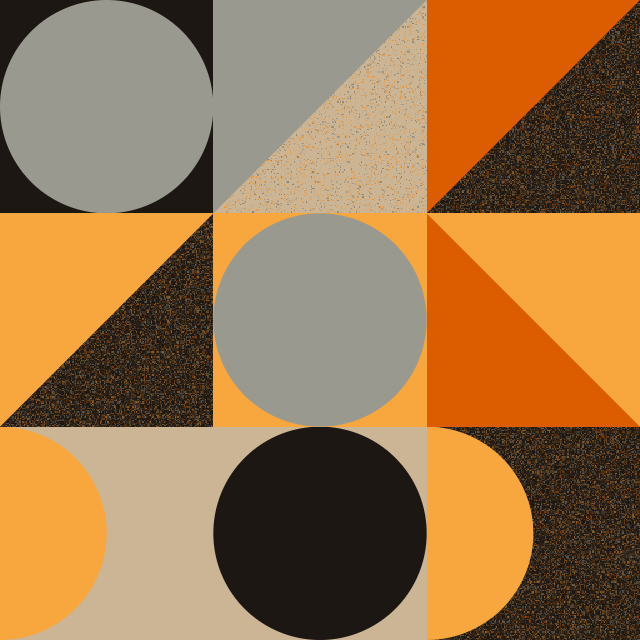
Reproduce this background procedurally as a Shadertoy shader.

```glsl
// Geometric three by three mosaic of discs, half discs and triangles with speckled grain.
#define TILES 3.0
#define GRAIN 512.0
#define DARK_GRAIN 0.5
#define TAN_GRAIN 0.75
#define TAN_DENSITY 0.24

const vec3 GRAY = vec3(0.604, 0.600, 0.561);
const vec3 AMBER = vec3(0.973, 0.655, 0.247);
const vec3 ORANGE = vec3(0.863, 0.361, 0.0);
const vec3 DARK = vec3(0.110, 0.090, 0.071);
const vec3 TAN = vec3(0.796, 0.710, 0.580);

float hash(vec2 p) {
    vec3 q = fract(vec3(p.xyx) * 0.1031);
    q += dot(q, q.yzx + 33.33);
    return fract((q.x + q.y) * q.z);
}

// Coverage of a shape from its signed distance, in tile units
float cover(float dist) {
    float pixel = TILES / iResolution.y;
    return clamp(0.5 - dist / pixel, 0.0, 1.0);
}

float disc(vec2 p, vec2 centre) {
    return cover(length(p - centre) - 0.5);
}

// Triangle below the rising diagonal
float lowerRight(vec2 p) {
    return cover((p.y - p.x) * 0.70711);
}

// Triangle below the falling diagonal
float lowerLeft(vec2 p) {
    return cover((p.x + p.y - 1.0) * 0.70711);
}

vec3 speckColour(vec2 cell) {
    float pick = hash(cell + 71.0);
    return pick < 0.36 ? GRAY : (pick < 0.72 ? AMBER : ORANGE);
}

// Dark ground with flecks of varied strength
vec3 darkGrain(vec2 cell) {
    float strength = hash(cell);
    return mix(DARK, speckColour(cell), DARK_GRAIN * strength * strength);
}

// Tan ground with sparse gray and orange flecks
vec3 tanGrain(vec2 cell) {
    float fleck = step(hash(cell), TAN_DENSITY);
    vec3 tint = hash(cell + 71.0) < 0.4 ? GRAY * 0.75 : mix(AMBER, ORANGE, 0.3);
    return mix(TAN, tint, fleck * TAN_GRAIN * hash(cell + 19.0));
}

void mainImage(out vec4 fragColor, in vec2 fragCoord) {
    vec2 uv = fragCoord / iResolution.xy;
    vec2 tile = min(floor(uv * TILES), TILES - 1.0);
    vec2 p = uv * TILES - tile;
    vec2 cell = floor(uv * GRAIN);
    int column = int(tile.x);
    int row = int(tile.y);

    float centreDisc = disc(p, vec2(0.5));
    float sideDisc = disc(p, vec2(0.0, 0.5));
    vec3 colour;

    if (row == 0) {
        // Bottom: half disc, full disc, half disc on grain
        if (column == 0) colour = mix(TAN, AMBER, sideDisc);
        else if (column == 1) colour = mix(TAN, DARK, centreDisc);
        else colour = mix(darkGrain(cell), AMBER, sideDisc);
    } else if (row == 1) {
        // Middle: triangle, disc, falling triangle
        if (column == 0) colour = mix(AMBER, darkGrain(cell), lowerRight(p));
        else if (column == 1) colour = mix(AMBER, GRAY, centreDisc);
        else colour = mix(AMBER, ORANGE, lowerLeft(p));
    } else {
        // Top: disc and two grainy triangles
        if (column == 0) colour = mix(DARK, GRAY, centreDisc);
        else if (column == 1) colour = mix(GRAY, tanGrain(cell), lowerRight(p));
        else colour = mix(ORANGE, darkGrain(cell), lowerRight(p));
    }

    fragColor = vec4(colour, 1.0);
}
```
